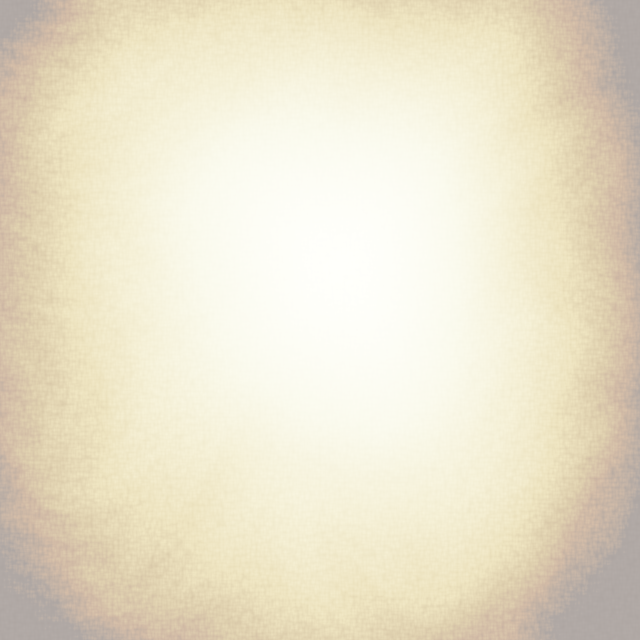
Give the GLSL for this background, as a Shadertoy shader.

```glsl
const vec3 WHITE = vec3(1.0, 1.0, 0.985);
const vec3 IVORY = vec3(0.982, 0.98, 0.93);
const vec3 CREAM = vec3(0.96, 0.94, 0.84);
const vec3 STRAW = vec3(0.93, 0.89, 0.75);
const vec3 TAN   = vec3(0.87, 0.81, 0.68);
const vec3 ROSE  = vec3(0.82, 0.73, 0.65);
const vec3 ASH   = vec3(0.69, 0.66, 0.645);

vec2 hash2(vec2 p) {
    vec3 q = fract(p.xyx * vec3(0.1031, 0.1030, 0.0973));
    q += dot(q, q.yzx + 33.33);
    return fract((q.xx + q.yz) * q.zy);
}

// Distance to the nearest scattered point, roughly centred on zero
float cellular(vec2 p) {
    vec2 cell = floor(p), local = fract(p);
    float nearest = 2.0;
    for (int y = -1; y <= 1; y++) {
        for (int x = -1; x <= 1; x++) {
            vec2 offset = vec2(x, y);
            vec2 delta = offset + hash2(cell + offset) - local;
            nearest = min(nearest, dot(delta, delta));
        }
    }
    return sqrt(nearest) - 0.45;
}

// Soft stains from rotated, warped sine layers
float stains(vec2 p) {
    const mat2 turn = mat2(0.8, 0.6, -0.6, 0.8);
    float sum = 0.0, amplitude = 0.5;
    for (int i = 0; i < 6; i++) {
        p += 0.6 * sin(p.yx * 1.3 + float(i));
        sum += amplitude * sin(p.x) * sin(p.y + 1.7);
        p = turn * p * 1.85 + 2.3;
        amplitude *= 0.62;
    }
    return sum;
}

// Crossed threads with a finer grain
float weave(vec2 uv) {
    float upright = cellular(uv * vec2(210.0, 60.0));
    float level = cellular(uv * vec2(50.0, 190.0) + 17.0);
    float grain = cellular(uv * 150.0 + 41.0);
    return 0.4 * upright + 0.35 * level + 0.25 * grain;
}

// Rounded vignette with a separate reach on each side
float vignette(vec2 uv, vec2 center) {
    vec2 d = uv - center;
    vec2 reach = vec2(d.x < 0.0 ? 0.45 : 0.36, d.y < 0.0 ? 0.52 : 0.42);
    vec2 q = pow(abs(d) / reach, vec2(2.8));
    return 0.62 * pow(q.x + q.y, 0.607);
}

float softSpot(vec2 uv, vec2 center, float radius) {
    vec2 d = (uv - center) / radius;
    return exp(-dot(d, d));
}

vec3 blend(vec3 from, vec3 to, float start, float end, float t) {
    return mix(from, to, clamp((t - start) / (end - start), 0.0, 1.0));
}

vec3 paperColor(float age) {
    vec3 color = blend(WHITE, IVORY, 0.0, 0.2, age);
    color = blend(color, CREAM, 0.2, 0.4, age);
    color = blend(color, STRAW, 0.4, 0.6, age);
    color = blend(color, TAN, 0.6, 0.75, age);
    color = blend(color, ROSE, 0.75, 0.87, age);
    return blend(color, ASH, 0.87, 1.03, age);
}

void mainImage(out vec4 fragColor, in vec2 fragCoord) {
    vec2 uv = fragCoord / iResolution.xy;

    // Broad ageing, strongest at the rim and duller at lower left
    float age = vignette(uv, vec2(0.53, 0.58));
    age += 0.13 * softSpot(uv, vec2(0.26, 0.30), 0.22);

    // Stains and cloth fade out within the bright middle
    float wear = smoothstep(0.0, 0.75, age);
    age += 0.10 * wear * stains(uv * 9.0);

    // Faint level creases near the left edge
    float leftSide = 1.0 - smoothstep(0.05, 0.4, uv.x);
    float crease = cellular(vec2(uv.x * 7.0, uv.y * 60.0 + 0.8 * sin(uv.x * 16.0)));
    age -= 0.05 * leftSide * crease;

    float cloth = weave(uv);
    age += 0.14 * wear * cloth;

    vec3 color = paperColor(age) - cloth * mix(0.006, 0.03, wear);
    fragColor = vec4(clamp(color, 0.0, 1.0), 1.0);
}
```
